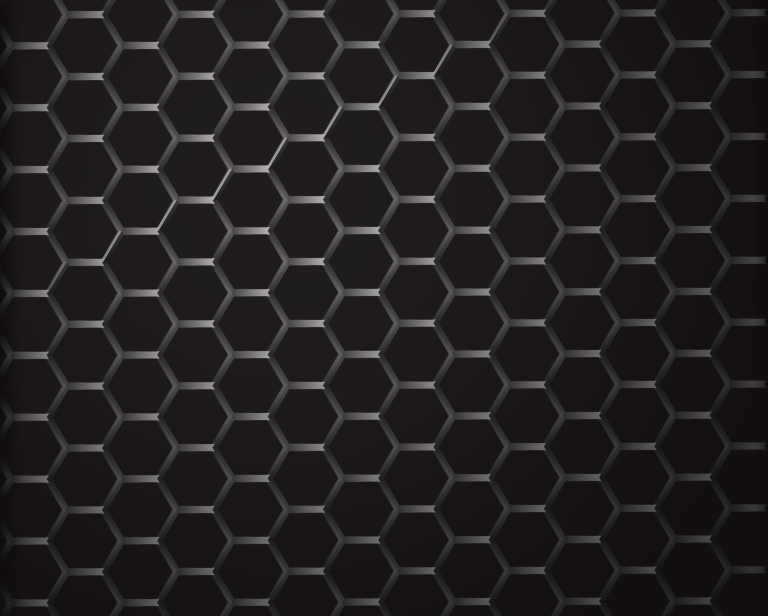
Write a Shadertoy shader that draws this pattern.

```glsl
// Dark hexagonal metal mesh with gradient-lit bars and a diagonal row of glints.

const float ROOT3 = 1.7320508;

// Centre of the flat-topped hexagon (height 1) that contains p.
vec2 hexCentre(vec2 p) {
    vec2 pitch = vec2(ROOT3, 1.0);
    vec2 a = round(p / pitch) * pitch;
    vec2 b = (floor(p / pitch) + 0.5) * pitch;
    return distance(p, a) < distance(p, b) ? a : b;
}

void mainImage(out vec4 fragColor, in vec2 fragCoord) {
    vec2 uv = fragCoord / iResolution.y;
    float aspect = iResolution.x / iResolution.y;

    // Slightly stretched and tilted cell grid
    vec2 p = uv - vec2(0.4065, 0.776);
    p.y -= 0.003 * p.x;
    p /= vec2(0.10355, 0.1005);
    float aa = 0.8 / (0.1005 * iResolution.y);

    vec2 centre = hexCentre(p);
    vec2 q = p - centre;
    float barDist = 0.5 - abs(q.y);
    float strutDist = 0.5 - dot(abs(q), vec2(0.5 * ROOT3, 0.5));
    float barCover = 1.0 - smoothstep(-aa, aa, barDist - 0.06);
    float strutCover = 1.0 - smoothstep(-aa, aa, strutDist - 0.056);

    // Soft light above and left of the middle, fading at both sides
    vec2 away = uv - vec2(0.44, 0.69);
    float light = 1.0 / (1.0 + 1.8 * dot(away, away));
    light *= smoothstep(-0.03, 0.04, uv.x) * smoothstep(-0.02, 0.03, aspect - uv.x);

    // Recessed cell faces
    vec3 face = mix(vec3(0.068, 0.052, 0.058), vec3(0.124, 0.109, 0.113),
                    smoothstep(0.25, 1.0, light));

    // Slanted struts: brighter to the right, with one side in shade
    float strutStart = q.x < 0.0 ? -0.577 : 0.289;
    float along = clamp((q.x - strutStart) / 0.289, 0.0, 1.0);
    float strut = mix(0.20, 0.40, along) * light;
    strut *= 1.0 + 0.17 * sign(q.x) * smoothstep(0.0, 0.025, strutDist);

    // Thin glints on one diagonal row of rising struts
    float row = centre.y - centre.x / ROOT3;
    bool upperSide = abs(row) < 0.1 && q.x > 0.0 && q.y < 0.0;
    bool lowerSide = abs(row + 1.0) < 0.1 && q.x < 0.0 && q.y > 0.0;
    if (upperSide || lowerSide) {
        float across = upperSide ? strutDist : -strutDist;
        float line = 1.0 - smoothstep(0.012, 0.016 + aa, abs(across - 0.02));
        float reach = 1.0 - smoothstep(0.25, 0.5, abs(uv.x - 0.45));
        strut = mix(strut * mix(1.0, 0.65, reach), 0.62 * light, line * reach);
    }

    // Horizontal bars: bright right end cut to a swallowtail
    float barShade = mix(0.29, 0.72, clamp((q.x + 0.289) / 0.577, 0.0, 1.0)) * light;
    float notch = smoothstep(-aa, aa, 0.27 + 0.6 * barDist - q.x);
    float barMask = q.x > 0.0 ? barCover * notch
                              : smoothstep(-aa, aa, strutDist - barDist);

    // Near-neutral metal over the faces
    float metal = mix(strut, barShade, barMask);
    vec3 colour = mix(face, max(face, metal * vec3(1.0, 0.975, 0.985)),
                      max(barCover, strutCover));
    fragColor = vec4(colour, 1.0);
}
```
